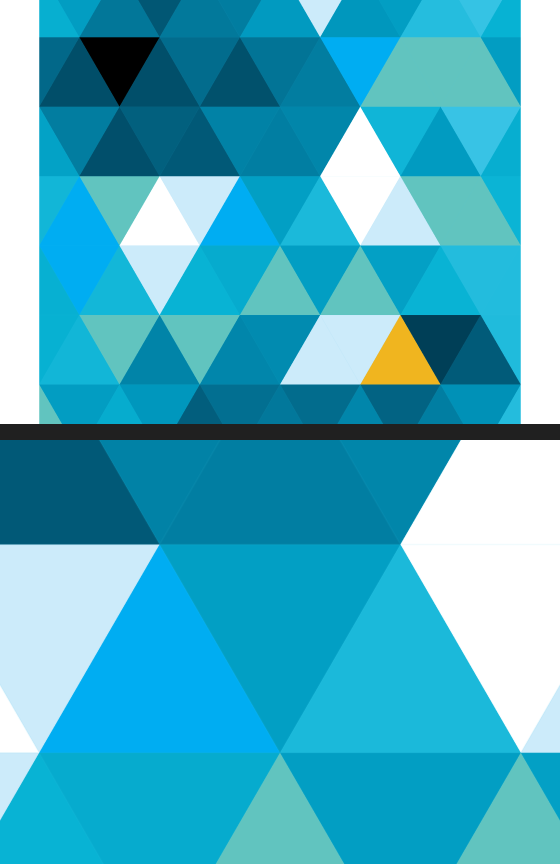
Top: the whole. Bottom: its middle third, enlarged.
Write a WebGL 1 fragment shader that draws this background.

```glsl
precision highp float;

// A white-edged panel of triangles, six sides wide, in rows of alternating phase.
// A smooth tone field plus a hash per triangle picks each flat colour from a
// blue-cyan ramp; a few accent triangles are set on top. Edges are supersampled.

#define SIDE 0.1893              // triangle side, in canvas heights
#define ROW_HEIGHT 0.1638        // row pitch, in canvas heights
#define FIRST_ROW 0.0878         // top of row 0, measured down from the top
#define HALF_SIDES 12.0          // panel width in half sides
#define JITTER 0.36              // tone variation between triangles
#define SEAM_WIDTH 0.0012        // faint line between triangles
#define SEAM_STRENGTH 0.07
#define GOLD_CELL vec2(9.0, 4.0) // cells are (half-side index, row)
#define BLACK_CELL vec2(2.0, 0.0)
#define WHITE_CELL vec2(3.0, 2.0)
#define DIAMOND_CELL vec2(8.0, 1.0)
#define SAMPLES 4

uniform vec2 u_resolution;

const vec3 NAVY = vec3(0.0, 0.16, 0.24);
const vec3 INK = vec3(0.0, 0.27, 0.37);
const vec3 PETROL = vec3(0.01, 0.42, 0.55);
const vec3 OCEAN = vec3(0.0, 0.59, 0.74);
const vec3 CYAN = vec3(0.03, 0.70, 0.83);
const vec3 SKY = vec3(0.23, 0.77, 0.90);
const vec3 AZURE = vec3(0.0, 0.68, 0.95);
const vec3 SEAFOAM = vec3(0.38, 0.77, 0.75);
const vec3 ICE = vec3(0.80, 0.92, 0.98);
const vec3 GOLD = vec3(0.94, 0.71, 0.12);

float hash(vec2 p) {
  vec3 q = fract(vec3(p.xyx) * 0.1031);
  q += dot(q, q.yzx + 33.33);
  return fract((q.x + q.y) * q.z);
}

float blob(vec2 cell, vec2 center, vec2 radius) {
  vec2 d = (cell - center) / radius;
  return exp(-dot(d, d));
}

bool same(vec2 a, vec2 b) {
  return distance(a, b) < 0.5;
}

// Dark to light ramp, t from 0 to 1.
vec3 ramp(float t) {
  float s = clamp(t, 0.0, 1.0) * 5.0;
  vec3 c = mix(NAVY, INK, clamp(s, 0.0, 1.0));
  c = mix(c, PETROL, clamp(s - 1.0, 0.0, 1.0));
  c = mix(c, OCEAN, clamp(s - 2.0, 0.0, 1.0));
  c = mix(c, CYAN, clamp(s - 3.0, 0.0, 1.0));
  return mix(c, SKY, clamp(s - 4.0, 0.0, 1.0));
}

vec3 cellColor(vec2 cell) {
  // Accents: gold, black, a two-row diamond, and a white cell with pale neighbours.
  if (same(cell, GOLD_CELL)) return GOLD;
  if (same(cell, BLACK_CELL)) return vec3(0.0);
  if (same(cell, DIAMOND_CELL) || same(cell, DIAMOND_CELL + vec2(0.0, 1.0))) return vec3(1.0);
  vec2 d = cell - WHITE_CELL;
  if (same(d, vec2(0.0))) return vec3(1.0);
  if (same(abs(d), vec2(1.0, 0.0)) && d.x > 0.0) return ICE;
  if (same(d, vec2(0.0, 1.0))) return ICE;

  // Dark regions at upper left and lower middle, light elsewhere.
  float tone = 0.82;
  tone -= 0.62 * blob(cell, vec2(3.0, 0.2), vec2(3.8, 1.6));
  tone -= 0.52 * blob(cell, vec2(6.0, 5.1), vec2(3.8, 1.3));
  tone -= 0.60 * blob(cell, vec2(10.5, 4.0), vec2(1.0, 0.7));
  tone += JITTER * (hash(cell + 17.0) - 0.5);

  // Rare tints, only among the lighter triangles.
  float pick = hash(cell + 71.0);
  if (tone > 0.6) {
    if (pick < 0.08) return ICE;
    if (pick < 0.20) return SEAFOAM;
    if (pick < 0.28) return AZURE;
  }
  return ramp(tone);
}

vec3 panel(vec2 p) {
  float aspect = u_resolution.x / u_resolution.y;
  float u = (p.x - 0.5 * aspect) / (0.5 * SIDE) + 0.5 * HALF_SIDES;
  if (u < 0.0 || u > HALF_SIDES) return vec3(1.0);

  // Each half-side column holds one slanted edge; its side selects the triangle.
  float v = (1.0 - p.y - FIRST_ROW) / ROW_HEIGHT;
  float row = floor(v);
  float column = floor(u);
  float down = fract(v);
  float edge = mod(column + row, 2.0) < 0.5 ? 1.0 - down : down;
  float side = fract(u) - edge;
  vec3 color = cellColor(vec2(column + step(0.0, side), row));

  // Distance to the nearest slanted or level edge gives the faint seam.
  float slant = abs(side) * 0.5 * SIDE * 0.866;
  float level = min(down, 1.0 - down) * ROW_HEIGHT;
  float seam = 1.0 - step(0.5 * SEAM_WIDTH, min(slant, level));
  return mix(color, SKY, SEAM_STRENGTH * seam);
}

void main() {
  vec3 sum = vec3(0.0);
  for (int y = 0; y < SAMPLES; y++) {
    for (int x = 0; x < SAMPLES; x++) {
      vec2 offset = (vec2(float(x), float(y)) + 0.5) / float(SAMPLES) - 0.5;
      sum += panel((gl_FragCoord.xy + offset) / u_resolution.y);
    }
  }
  gl_FragColor = vec4(sum / float(SAMPLES * SAMPLES), 1.0);
}
```
